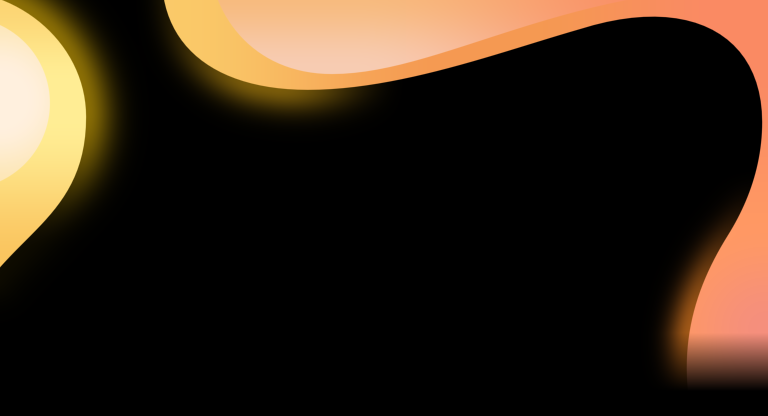
Write a Shadertoy shader that draws this background.

```glsl
const float ASPECT = 1.846;
const int CURVE_STEPS = 24;

// Colours
const vec3 BLOB_LEMON = vec3(1.00, 0.93, 0.58);
const vec3 BLOB_AMBER = vec3(0.98, 0.77, 0.37);
const vec3 DISC_CREAM = vec3(1.00, 0.94, 0.87);
const vec3 DISC_BUTTER = vec3(0.99, 0.90, 0.70);
const vec3 RIBBON_GOLD = vec3(0.98, 0.79, 0.41);
const vec3 RIBBON_ORANGE = vec3(0.96, 0.60, 0.32);
const vec3 RIBBON_CORAL = vec3(0.98, 0.54, 0.39);
const vec3 RIBBON_PEACH = vec3(1.00, 0.60, 0.39);
const vec3 RIBBON_PINK = vec3(0.96, 0.56, 0.49);
const vec3 SHEEN_BLUSH = vec3(0.97, 0.80, 0.70);
const vec3 SHEEN_APRICOT = vec3(0.97, 0.73, 0.49);
const vec3 GLOW_YELLOW = vec3(0.54, 0.43, 0.02);
const vec3 GLOW_GOLD = vec3(0.48, 0.36, 0.04);
const vec3 GLOW_ORANGE = vec3(0.62, 0.34, 0.09);

// Glow widths and the fade at the foot of the ribbon
const float BLOB_GLOW = 0.065;
const float RIBBON_GLOW = 0.055;
const float SIDE_GLOW = 0.050;
const float FADE_LOW = 0.06;
const float FADE_HIGH = 0.20;

// Disc inside the blob
const vec2 DISC_CENTRE = vec2(-0.087, 0.752);
const float DISC_RADIUS = 0.207;

// Cubic control points; neighbouring curves share their end points
const vec2 BLOB[7] = vec2[7](
    vec2(-0.024, 1.010), vec2(0.108, 0.971), vec2(0.207, 0.856), vec2(0.207, 0.719),
    vec2(0.207, 0.519), vec2(0.084, 0.459), vec2(-0.014, 0.341));
const vec2 RIBBON[16] = vec2[16](
    vec2(0.392, 1.014), vec2(0.413, 0.868), vec2(0.541, 0.784), vec2(0.740, 0.784),
    vec2(0.962, 0.784), vec2(1.202, 0.875), vec2(1.394, 0.930),
    vec2(1.659, 1.014), vec2(1.832, 0.916), vec2(1.832, 0.707),
    vec2(1.832, 0.603), vec2(1.798, 0.512), vec2(1.750, 0.435),
    vec2(1.678, 0.320), vec2(1.635, 0.195), vec2(1.656, 0.038));
const vec2 SHEEN[7] = vec2[7](
    vec2(0.519, 1.012), vec2(0.558, 0.904), vec2(0.654, 0.822), vec2(0.798, 0.822),
    vec2(1.010, 0.822), vec2(1.250, 0.964), vec2(1.587, 1.014));

struct Outline { float dist; bool inside; };

vec2 cubic(vec2 a, vec2 b, vec2 c, vec2 d, float t) {
    vec2 ab = mix(a, b, t), bc = mix(b, c, t), cd = mix(c, d, t);
    return mix(mix(ab, bc, t), mix(bc, cd, t), t);
}

// Adds one curve: nearest distance, and crossings of a ray (side 1 left, -1 right)
void addCurve(inout Outline o, vec2 p, vec2 a, vec2 b, vec2 c, vec2 d, float side) {
    vec2 from = a;
    for (int i = 1; i <= CURVE_STEPS; i++) {
        vec2 to = cubic(a, b, c, d, float(i) / float(CURVE_STEPS));
        vec2 edge = to - from, rel = p - from;
        float along = clamp(dot(rel, edge) / dot(edge, edge), 0.0, 1.0);
        o.dist = min(o.dist, length(rel - along * edge));
        if ((from.y > p.y) != (to.y > p.y)) {
            float crossX = from.x + edge.x * rel.y / edge.y;
            if ((p.x - crossX) * side > 0.0) o.inside = !o.inside;
        }
        from = to;
    }
}

float signedDistance(Outline o) { return o.inside ? -o.dist : o.dist; }

float glow(float dist, float width) {
    float r = max(dist, 0.0) / width;
    return exp(-r * r);
}

void mainImage(out vec4 fragColor, in vec2 fragCoord) {
    vec2 p = fragCoord / iResolution.xy * vec2(ASPECT, 1.0);
    float soft = 0.75 / iResolution.y;

    // Shape distances
    Outline blob = Outline(1e3, false), ribbon = blob, sheen = blob;
    for (int i = 0; i < 6; i += 3) {
        addCurve(blob, p, BLOB[i], BLOB[i + 1], BLOB[i + 2], BLOB[i + 3], -1.0);
        addCurve(sheen, p, SHEEN[i], SHEEN[i + 1], SHEEN[i + 2], SHEEN[i + 3], 1.0);
    }
    for (int i = 0; i < 15; i += 3)
        addCurve(ribbon, p, RIBBON[i], RIBBON[i + 1], RIBBON[i + 2], RIBBON[i + 3], 1.0);
    float blobDist = signedDistance(blob);
    float ribbonDist = signedDistance(ribbon);
    float sheenDist = signedDistance(sheen);
    float discDist = length(p - DISC_CENTRE) - DISC_RADIUS;
    float foot = clamp((p.y - FADE_LOW) / (FADE_HIGH - FADE_LOW), 0.0, 1.0);

    // Glows on black
    float blobReach = mix(0.10, 1.0, smoothstep(0.40, 0.74, p.y));
    float goldReach = smoothstep(0.30, 0.62, p.x) * (1.0 - smoothstep(0.66, 0.98, p.x));
    float sideReach = smoothstep(1.45, 1.60, p.x) * (1.0 - smoothstep(0.20, 0.60, p.y));
    vec3 color = GLOW_YELLOW * glow(blobDist, BLOB_GLOW) * blobReach;
    color += GLOW_GOLD * glow(ribbonDist, RIBBON_GLOW) * goldReach;
    color += GLOW_ORANGE * glow(ribbonDist, SIDE_GLOW) * sideReach * foot;

    // Blob and its disc
    vec3 blobColor = mix(BLOB_AMBER, BLOB_LEMON, smoothstep(0.36, 0.72, p.y));
    blobColor = mix(blobColor, BLOB_AMBER, 0.6 * smoothstep(0.80, 1.0, p.y));
    vec3 discColor = mix(DISC_CREAM, DISC_BUTTER, smoothstep(0.06, 0.22, length(p - vec2(0.0, 0.76))));
    color = mix(color, blobColor, smoothstep(soft, -soft, blobDist));
    color = mix(color, discColor, smoothstep(soft, -soft, discDist));

    // Ribbon, running from gold to coral, then peach and pink
    vec3 ribbonColor = mix(RIBBON_GOLD, RIBBON_ORANGE, smoothstep(0.40, 1.10, p.x));
    ribbonColor = mix(ribbonColor, RIBBON_CORAL, smoothstep(1.25, 1.75, p.x));
    float lower = smoothstep(0.85, 0.40, p.y) * smoothstep(1.50, 1.70, p.x);
    ribbonColor = mix(ribbonColor, RIBBON_PEACH, lower);
    ribbonColor = mix(ribbonColor, RIBBON_PINK, smoothstep(0.26, 0.0, length(p - vec2(1.84, 0.21))));
    color = mix(color, ribbonColor * foot, smoothstep(soft, -soft, ribbonDist));

    // Pale sheen along the top
    vec3 sheenColor = mix(SHEEN_BLUSH, SHEEN_APRICOT, smoothstep(0.83, 1.02, p.y));
    sheenColor = mix(sheenColor, RIBBON_CORAL, smoothstep(0.85, 1.70, p.x));
    color = mix(color, sheenColor, smoothstep(soft, -soft, sheenDist));

    fragColor = vec4(color, 1.0);
}
```
